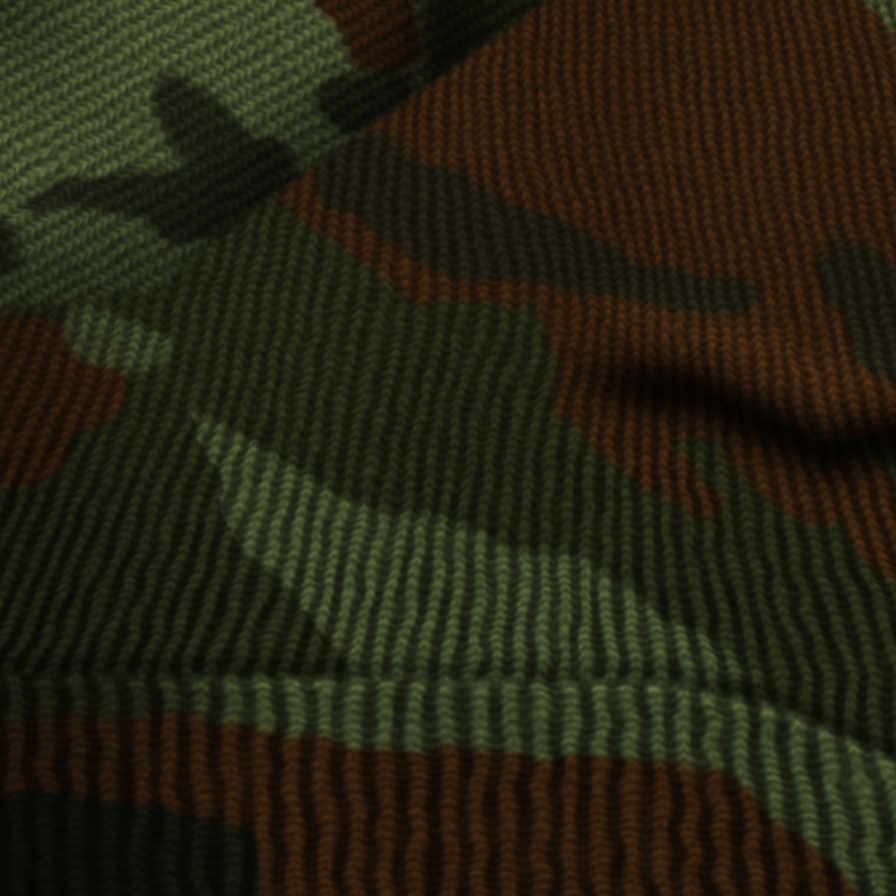
Write a three.js fragment shader that draws this texture.

```glsl
// Folded camouflage rib knit: a back flap, a body with a deep crease and a cuff.
// Patches are soft capsules and bent edges; ribs and chevron stitches follow
// each layer's own coordinates, then folds and creases shade the cloth.
#define LIGHT vec3(0.25, 0.288, 0.167)
#define OLIVE vec3(0.132, 0.148, 0.075)
#define BROWN vec3(0.2, 0.12, 0.052)
#define SLATE vec3(0.1, 0.103, 0.065)
#define SOFT 0.009
#define WOBBLE 0.02
#define BODY_RIBS 38.0
#define CUFF_RIBS 29.0
#define FLAP_RIBS 58.0
#define STITCHES 92.0
#define FUZZ 0.3
#define TAU 6.28318

varying vec2 vUv;

float hash(vec2 p) {
  return fract(sin(dot(p, vec2(127.1, 311.7))) * 43758.5453);
}

float noise(vec2 p) {
  vec2 i = floor(p), f = fract(p);
  f = f * f * (3.0 - 2.0 * f);
  return mix(mix(hash(i), hash(i + vec2(1, 0)), f.x),
             mix(hash(i + vec2(0, 1)), hash(i + vec2(1, 1)), f.x), f.y);
}

// Height at x of a line bent through four points
float bend(float x, vec2 a, vec2 b, vec2 c, vec2 d) {
  vec3 t = clamp((x - vec3(a.x, b.x, c.x)) / vec3(b.x - a.x, c.x - b.x, d.x - c.x), 0.0, 1.0);
  return a.y + dot(t, vec3(b.y - a.y, c.y - b.y, d.y - c.y));
}

float above(float d) { return smoothstep(-SOFT, SOFT, d); }

float bell(float d, float width) { return exp(-d * d / (width * width)); }

// Tapered capsule mask
float blob(vec2 p, vec2 a, vec2 b, float ra, float rb) {
  vec2 ab = b - a;
  float h = clamp(dot(p - a, ab) / dot(ab, ab), 0.0, 1.0);
  return above(mix(ra, rb, h) - length(p - a - ab * h));
}

// Brightness of uneven ribs across s.x, with loose chevron stitches along s.y
float knit(vec2 s, float gap) {
  s.x += 0.3 * (noise(s * vec2(0.9, 0.45)) - 0.5);
  float r = fract(s.x) - 0.5;
  float ridge = smoothstep(0.0, 1.0, 0.5 + 0.5 * cos(TAU * r));
  float drift = noise(s * vec2(0.7, 0.2) + 9.0);
  float stitch = sin(TAU * (s.y + 1.2 * abs(r) + 1.5 * drift));
  float depth = mix(gap, 1.0, 0.35 * noise(s * vec2(1.0, 0.3) + 5.0));
  return mix(depth, 1.13, ridge) * (1.0 + 0.13 * stitch);
}

vec3 flapColor(vec2 p) {
  vec3 c = mix(LIGHT, OLIVE, smoothstep(0.46, 0.49, p.x));
  c = mix(c, BROWN * 0.8, blob(p, vec2(0.41, 1.02), vec2(0.43, 0.96), 0.055, 0.045));
  float leaf = blob(p, vec2(0.205, 0.885), vec2(0.245, 0.82), 0.03, 0.045);
  leaf = max(leaf, blob(p, vec2(0.21, 0.77), vec2(0.29, 0.8), 0.045, 0.05));
  leaf = max(leaf, blob(p, vec2(0.04, 0.775), vec2(0.19, 0.785), 0.012, 0.03));
  leaf = max(leaf, blob(p, vec2(0.39, 0.885), vec2(0.44, 0.89), 0.035, 0.03));
  leaf = max(leaf, blob(p, vec2(0.0, 0.735), vec2(0.005, 0.71), 0.018, 0.018));
  return mix(c, SLATE, leaf * 0.9);
}

vec3 bodyColor(vec2 p) {
  float brown = above(p.y - bend(p.x, vec2(0.31, 0.775), vec2(0.46, 0.665), vec2(0.6, 0.66), vec2(0.66, 0.51)));
  brown = max(brown, blob(p, vec2(0.66, 0.56), vec2(0.78, 0.44), 0.045, 0.025));
  brown = max(brown, blob(p, vec2(0.85, 0.5), vec2(0.91, 0.44), 0.04, 0.025));
  brown = max(brown, blob(p, vec2(0.95, 0.46), vec2(1.0, 0.39), 0.04, 0.03));
  brown = max(brown, blob(p, vec2(0.0, 0.57), vec2(0.09, 0.575), 0.085, 0.055));
  brown = max(brown, blob(p, vec2(0.0, 0.5), vec2(0.04, 0.5), 0.04, 0.035));
  brown *= above(p.x - 0.3 + 0.6 * step(p.y, 0.68));
  vec3 c = mix(OLIVE, BROWN, brown);
  float slate = blob(p, vec2(0.41, 0.8), vec2(0.52, 0.745), 0.05, 0.055);
  slate = max(slate, blob(p, vec2(0.52, 0.745), vec2(0.66, 0.7), 0.055, 0.028));
  slate = max(slate, blob(p, vec2(0.66, 0.7), vec2(0.82, 0.665), 0.026, 0.02));
  slate = max(slate, blob(p, vec2(0.95, 0.7), vec2(1.0, 0.62), 0.035, 0.05));
  c = mix(c, SLATE, slate * 0.85);
  float top = bend(p.x, vec2(0.22, 0.545), vec2(0.38, 0.445), vec2(0.65, 0.375), vec2(0.95, 0.17));
  float low = bend(p.x, vec2(0.22, 0.535), vec2(0.265, 0.4), vec2(0.33, 0.335), vec2(0.41, 0.24));
  float band = above(top - p.y) * above(p.y - low) * above(p.x - 0.22);
  band = max(band, blob(p, vec2(0.1, 0.63), vec2(0.165, 0.607), 0.03, 0.025));
  band = max(band, blob(p, vec2(0.97, 1.02), vec2(1.02, 0.98), 0.03, 0.03));
  return mix(c, LIGHT, band * 0.85);
}

vec3 cuffColor(vec2 p) {
  float edge = bend(p.x, vec2(0.18, 0.235), vec2(0.34, 0.175), vec2(0.8, 0.145), vec2(0.97, 0.0));
  vec3 c = mix(BROWN * 0.92, mix(OLIVE, LIGHT * 0.86, smoothstep(0.14, 0.34, p.x)), above(p.y - min(edge, 0.2)));
  return mix(c, SLATE * 0.75, blob(p, vec2(0.0, 0.04), vec2(0.22, 0.02), 0.08, 0.07));
}

void main() {
  vec2 p = vUv;
  vec2 q = p + WOBBLE * (vec2(noise(p * 28.0), noise(p * 28.0 + 40.0)) - 0.5);
  float flapD = p.y - bend(p.x, vec2(0.0, 0.655), vec2(0.17, 0.675), vec2(0.31, 0.785), vec2(0.61, 1.0));
  float cuffD = bend(p.x, vec2(0.0, 0.247), vec2(0.74, 0.238), vec2(0.87, 0.21), vec2(1.0, 0.15)) - p.y;
  float crease = p.y - bend(p.x, vec2(0.64, 0.58), vec2(0.78, 0.56), vec2(0.92, 0.495), vec2(1.0, 0.51));
  float right = smoothstep(0.6, 0.74, p.x);

  // Body: ribs converge upward and lean into the crease
  float across = (p.x - 0.6) * (BODY_RIBS + 34.0 * max(p.y - 0.25, 0.0));
  across += 0.5 * noise(p * 9.0) - 2.2 * bell(p.y - 0.67, 0.13) * bell(p.x - 0.62, 0.16);
  vec3 c = bodyColor(q) * knit(vec2(across, p.y * STITCHES), mix(0.42, 0.68, smoothstep(0.3, 0.65, p.y)));
  c *= 1.0 - 0.85 * right * bell(crease, 0.034);
  c *= 1.0 + 0.2 * right * bell(crease - 0.08, 0.04);
  c *= mix(0.75, 1.0, smoothstep(0.0, 0.3, p.x)) * (1.0 - 0.3 * bell(cuffD + 0.012, 0.012));

  // Flap: slanted ribs, brightest at the left, shaded into the fold
  vec2 s = vec2(dot(p, vec2(-0.5, 0.87)) * FLAP_RIBS, dot(p, vec2(0.87, 0.5)) * STITCHES);
  vec3 flap = flapColor(q) * knit(s, 0.76) * mix(0.6, 1.05, smoothstep(0.0, 0.15, flapD));
  flap *= (1.0 - 0.5 * bell(p.x - 0.5, 0.05)) * (1.0 - 0.3 * bell(length(p - vec2(0, 1)), 0.1));
  c = mix(c, flap, above(flapD) * above(0.61 - p.x));

  // Cuff: wide ribs under a raised rim
  s = vec2(p.x * CUFF_RIBS + 5.0 * p.y * smoothstep(0.6, 1.0, p.x), p.y * STITCHES);
  vec3 cuff = cuffColor(q) * knit(s, 0.4) * mix(0.65, 1.0, smoothstep(0.0, 0.35, p.x));
  cuff *= 1.0 + 0.25 * bell(cuffD - 0.007, 0.006);
  c = mix(c, cuff, above(cuffD));

  // Yarn fuzz and uneven light
  c *= 1.0 + FUZZ * (noise(p * 190.0) - 0.5) + 0.12 * (noise(p * 6.0) - 0.5);
  gl_FragColor = vec4(c, 1.0);
}
```
